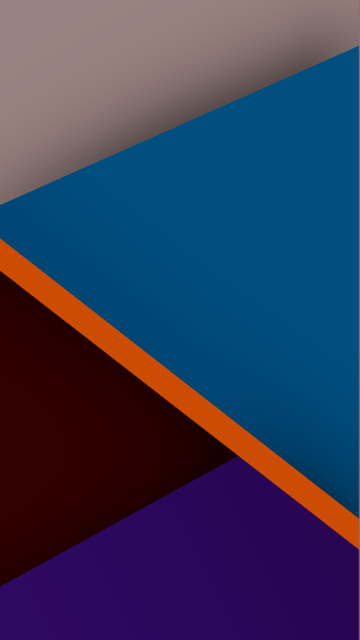
Reproduce this background procedurally as a Shadertoy shader.

```glsl
// Layered paper triangles in mauve, blue, orange, maroon and violet with soft shadows.

// Signed distance to the line through a and b (a left of b), positive above it.
float above(vec2 p, vec2 a, vec2 b) {
    vec2 d = normalize(b - a);
    return dot(p - a, vec2(-d.y, d.x));
}

// Antialiased coverage of the region where the distance is negative.
float cover(float d) {
    return clamp(0.5 - d * iResolution.x, 0.0, 1.0);
}

void mainImage(out vec4 fragColor, in vec2 fragCoord) {
    // Canvas width is one unit; height is scaled to a 16:9 portrait.
    vec2 p = fragCoord / iResolution.xy * vec2(1.0, 16.0 / 9.0);

    float blueEdge   = above(p, vec2(0.0, 1.208), vec2(1.0, 1.652));
    float bandTop    = above(p, vec2(0.0, 1.116), vec2(1.0, 0.335));
    float bandBottom = above(p, vec2(0.0, 1.026), vec2(1.0, 0.249));
    float violetEdge = above(p, vec2(0.0, 0.148), vec2(0.662, 0.512));

    // Mauve sheet, shaded above the blue one; the shadow fades at both ends.
    float shade = exp(-pow(max(blueEdge, 0.0) / 0.105, 1.3));
    shade *= smoothstep(-0.5, 0.55, p.x) * (1.0 - 0.65 * smoothstep(0.82, 1.03, p.x));
    vec3 color = vec3(0.60, 0.51, 0.505) * (1.0 - 0.42 * shade);

    // Blue sheet, darker toward the band and its lower right corner.
    vec3 blue = mix(vec3(0.0, 0.275, 0.46), vec3(0.0, 0.31, 0.50),
                    smoothstep(0.0, 0.4, bandTop));
    float corner = exp(-max(bandTop, 0.0) / 0.075) * smoothstep(0.55, 0.92, p.x);
    color = mix(color, blue * (1.0 - 0.27 * corner), cover(blueEdge));

    // Orange band.
    color = mix(color, vec3(0.80, 0.30, 0.005), cover(bandTop));

    // Maroon sheet, shaded by the band and by the violet sheet.
    float dim = 0.38 * exp(min(bandBottom, 0.0) / 0.13)
              + 0.38 * exp(-max(violetEdge, 0.0) / 0.09);
    vec3 lower = vec3(0.205, 0.0, 0.0) * (1.0 - min(dim, 0.58));

    // Violet sheet, brighter toward the lower left.
    vec3 violet = mix(vec3(0.185, 0.03, 0.38), vec3(0.16, 0.02, 0.33),
                      smoothstep(0.0, 1.1, p.x + 0.5 * p.y));
    lower = mix(lower, violet, cover(violetEdge));
    color = mix(color, lower, cover(bandBottom));

    // Thin pale margin on the right side.
    color = mix(color, vec3(0.56, 0.44, 0.45), 0.8 * cover(0.9965 - p.x));

    fragColor = vec4(color, 1.0);
}
```
